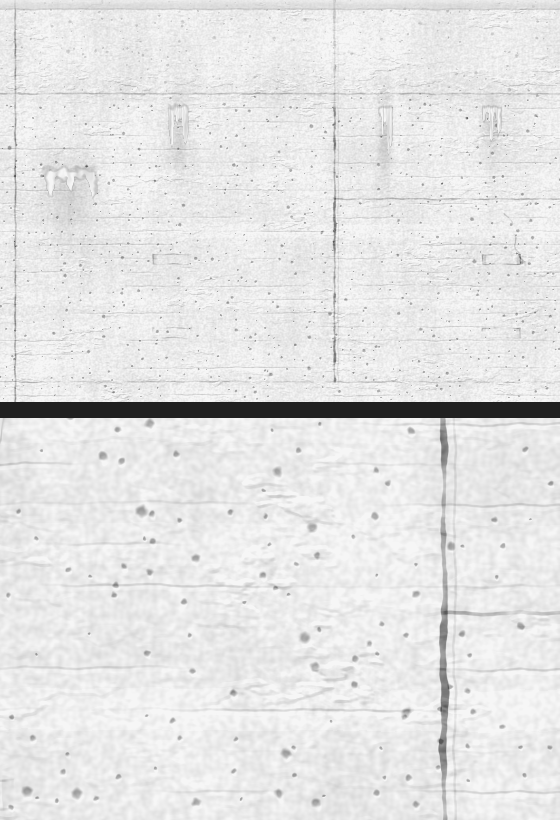
Top: the whole. Bottom: its middle third, enlarged.
Reproduce this texture procedurally as a Shadertoy shader.

```glsl
// Pale weathered concrete wall with board marks, cracked joints, pits and lime drips.

float hash(vec2 p) {
    vec3 q = fract(p.xyx * vec3(0.1031, 0.1030, 0.0973));
    q += dot(q, q.yzx + 33.33);
    return fract((q.x + q.y) * q.z);
}

float corner(vec2 cell, vec2 offset) {
    float angle = 6.2832 * hash(cell);
    return dot(vec2(cos(angle), sin(angle)), offset);
}

// Gradient noise, roughly -0.6 to 0.6
float noise(vec2 p) {
    vec2 i = floor(p), f = p - i, u = f * f * f * (f * (f * 6.0 - 15.0) + 10.0);
    vec2 e = vec2(1, 0);
    return mix(mix(corner(i, f), corner(i + e, f - e), u.x),
               mix(corner(i + e.yx, f - e.yx), corner(i + 1.0, f - 1.0), u.x), u.y);
}

float fbm(vec2 p) {
    float sum = 0.0, amp = 0.6;
    for (int i = 0; i < 4; i++) {
        sum += amp * noise(p);
        p = mat2(1.7, 0.9, -0.9, 1.7) * p + 17.3;
        amp *= 0.55;
    }
    return sum;
}

float stroke(float d, float width) {
    float soft = 0.8 / iResolution.y;
    return 1.0 - smoothstep(max(width - soft, 0.0), width + soft, abs(d));
}

// Flaked plaster over fine lumps
float height(vec2 p) {
    return smoothstep(0.08, 0.2, fbm(p * vec2(16, 42))) + 0.9 * fbm(p * vec2(60, 85));
}

// Air holes scattered over a grid, each with a bright lower lip
float pits(vec2 p, float size, float density) {
    vec2 cell = floor(p / size);
    float seed = hash(cell + 7.0);
    vec2 center = 0.25 + 0.5 * vec2(hash(cell + 31.0), hash(cell + 57.0));
    vec2 d = (fract(p / size) - center) * size;
    d += 0.0015 * vec2(noise(p * 200.0), noise(p * 200.0 + 40.0));
    float radius = size * mix(0.05, 0.12, hash(cell + 83.0));
    float hole = 1.0 - smoothstep(radius * 0.4, radius * 1.4, length(d));
    float lip = 1.0 - smoothstep(radius * 0.4, radius * 1.4, length(d + vec2(-0.3, 1.0) * radius));
    return step(seed, density) * (0.3 * hole - 0.06 * lip);
}

// Lime icicles with a grey halo and a stain running down below
float drip(float tone, vec2 p, vec2 top, vec2 size) {
    vec2 q = (p - top) / size;
    q += 0.12 * vec2(noise(p * 60.0), noise(p * 60.0 + 9.0));
    float legs = smoothstep(-0.25, 0.4, noise(vec2(q.x * 2.6 + top.x * 40.0, 3.5)));
    float reach = (0.25 + 0.85 * legs) * (1.0 - 0.4 * q.x * q.x);
    float body = smoothstep(-0.06, 0.08, q.y + reach) * smoothstep(-0.08, 0.08, -q.y)
               * smoothstep(-0.1, 0.15, 1.0 - abs(q.x));
    float halo = exp(-1.4 * dot(q + vec2(0, 0.5), q + vec2(0, 0.5)));
    float stain = exp(-q.x * q.x) * smoothstep(-4.5, -0.5, q.y) * smoothstep(0.0, 0.6, -q.y);
    tone -= 0.1 * halo + 0.035 * stain * (0.6 + noise(p * vec2(60, 5)));
    float streak = noise(vec2(q.x * 5.0, q.y * 1.3) + top * 30.0);
    tone = mix(tone, 0.92 + 0.2 * streak, body);
    return tone - 0.5 * body * (1.0 - body);
}

void mainImage(out vec4 fragColor, in vec2 fragCoord) {
    vec2 p = fragCoord / iResolution.y;
    p.x *= 1.391 * iResolution.y / iResolution.x;
    vec2 wobble = 0.005 * vec2(fbm(vec2(p.y * 22.0, 2.0)), fbm(vec2(p.x * 18.0, 8.0)));
    vec2 w = p + wobble;

    // Broad clouds, vertical washes and grain
    float tone = 0.927 + 0.05 * fbm(p * 5.0) + 0.045 * fbm(p * vec2(24, 4))
               + 0.05 * noise(p * 95.0) + 0.06 * noise(p * 190.0);

    // Shuttering boards below the upper joint
    float boards = 1.0 - smoothstep(0.75, 0.77, p.y);
    float boardY = (w.y + 0.004 * noise(vec2(p.x * 3.0, p.y * 9.0))) / 0.034;
    float row = floor(boardY), seam = (fract(boardY) - 0.5) * 0.034;
    float worn = smoothstep(-0.15, 0.35, noise(vec2(p.x * 5.0, row * 3.7)));
    tone += boards * (0.025 * (hash(vec2(row, 4)) - 0.5)
          - 0.11 * worn * stroke(seam, 0.0009) + 0.03 * worn * stroke(seam + 0.003, 0.0015));

    // Joint distances: panel edges and pour lines
    float right = smoothstep(0.825, 0.835, p.x);
    float leftJoint = w.x - 0.038, midJoint = w.x - 0.831;
    float upper = w.y - 0.767, lower = w.y - 0.05, pour = w.y - 0.505;
    float nearJoint = exp(-abs(upper - 0.02) * 35.0) + 0.7 * exp(-abs(lower) * 60.0)
                    + 0.6 * exp(-min(abs(leftJoint), abs(midJoint)) * 70.0)
                    + 0.7 * right * exp(-abs(pour) * 60.0);

    // Raking light over rough patches
    float rough = 0.22 + 0.7 * smoothstep(0.0, 0.35, fbm(p * vec2(5, 10) + 21.0)) + 0.6 * nearJoint;
    float relief = height(p) - height(p + vec2(-0.0012, 0.0024));
    tone += 0.16 * min(rough, 1.2) * clamp(relief, -0.8, 0.4) - 0.02 * nearJoint;

    for (int i = 0; i < 3; i++) {
        float k = float(i);
        tone -= pits(p + k * 3.1, 0.024 + 0.011 * k, 0.3 - 0.06 * k) * mix(0.5, 1.0, boards);
    }

    // Cracked joints
    float broken = smoothstep(-0.3, 0.3, fbm(p * 22.0));
    float midSpan = smoothstep(0.045, 0.055, p.y) * mix(0.35, 1.0, 1.0 - smoothstep(0.72, 0.74, p.y));
    tone -= (0.12 + 0.25 * broken) * stroke(leftJoint, 0.0018);
    tone -= midSpan * (0.16 + 0.3 * broken) * stroke(midJoint, 0.0012 + 0.0022 * broken);
    tone -= 0.08 * midSpan * stroke(midJoint - 0.009, 0.001);
    tone -= (0.07 + 0.16 * broken) * stroke(upper, 0.0018) + 0.14 * broken * stroke(lower, 0.0012);
    tone -= right * (0.05 + 0.22 * broken) * stroke(pour, 0.0015);
    float slant = w.x - 1.26 - 0.35 * (0.46 - p.y) + 0.015 * noise(p * 30.0);
    tone -= 0.2 * broken * stroke(slant, 0.0015) * stroke(p.y - 0.4, 0.07);

    // Shallow bracket recesses
    for (int i = 0; i < 4; i++) {
        vec2 center = vec2(i < 2 ? 0.427 : 1.245, i % 2 == 0 ? 0.355 : 0.172);
        vec2 d = abs(w - center) - vec2(0.047, 0.012);
        tone -= 0.22 * broken * stroke(max(d.x, d.y), 0.001);
        tone -= 0.12 * broken * stroke(d.x + 0.004, 0.005) * stroke(d.y + 0.006, 0.007);
    }

    tone = drip(tone, p, vec2(0.175, 0.58), vec2(0.065, 0.11));
    tone = drip(tone, p, vec2(0.443, 0.735), vec2(0.025, 0.11));
    tone = drip(tone, p, vec2(0.957, 0.735), vec2(0.018, 0.13));
    tone = drip(tone, p, vec2(1.222, 0.735), vec2(0.024, 0.08));

    // Shaded ledge along the top
    float ledge = smoothstep(0.974, 0.98, w.y);
    tone = mix(tone, 0.86 + 0.5 * (tone - 0.92) + 0.05 * smoothstep(0.985, 1.0, p.y), ledge);
    tone -= 0.1 * stroke(w.y - 0.977, 0.0015);

    fragColor = vec4(vec3(clamp(tone, 0.35, 0.965)), 1.0);
}
```
